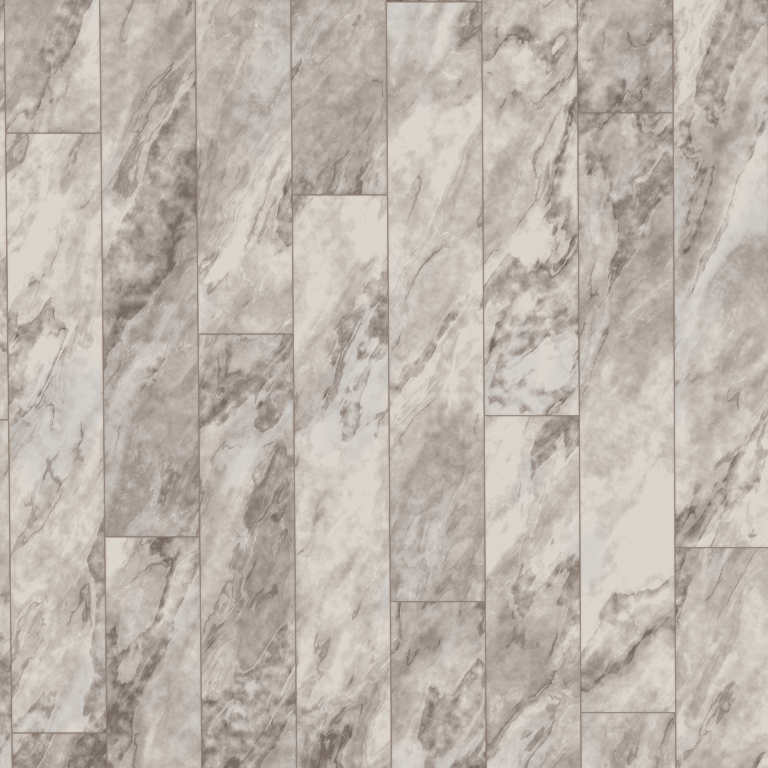
This texture is drawn by a Shadertoy shader. Its source:

```glsl
// Floor of tall stone planks in eight staggered columns with thin brown joints.
// Each plank samples its own part of a domain-warped noise field, stretched on
// a steep diagonal, that gives clouds, layered strata, dark bands and pale veins.

const float PLANK_WIDTH = 0.1239;
const float PLANK_LENGTH = 0.781;
const float FIRST_SEAM = 0.0107;
const float JOINT_HALF_WIDTH = 0.0009;

const vec3 CREAM = vec3(0.83, 0.80, 0.77);
const vec3 UMBER = vec3(0.49, 0.44, 0.41);
const vec3 COOL_GREY = vec3(0.79, 0.785, 0.78);
const vec3 JOINT = vec3(0.56, 0.49, 0.44);

// Joint position of each column, as a fraction of the plank length.
const float STAGGER[9] = float[9](
    0.70, 0.222, 0.895, 0.557, 0.325, 0.003, 0.693, 0.188, 0.913);

float hash(vec2 p) {
    return fract(sin(dot(p, vec2(127.1, 311.7))) * 43758.5453);
}

float noise(vec2 p) {
    vec2 i = floor(p), f = fract(p);
    f = f * f * (3.0 - 2.0 * f);
    return mix(mix(hash(i), hash(i + vec2(1, 0)), f.x),
               mix(hash(i + vec2(0, 1)), hash(i + vec2(1, 1)), f.x), f.y);
}

float fbm(vec2 p) {
    float sum = 0.0, weight = 0.5;
    for (int i = 0; i < 6; i++) {
        sum += weight * noise(p);
        p = mat2(1.6, 1.2, -1.2, 1.6) * p + 7.3;
        weight *= 0.5;
    }
    return sum;
}

// Thin line where a noise value crosses its middle.
float vein(float n, float width) {
    return 1.0 - smoothstep(0.0, width, abs(n - 0.5));
}

// Dark deposit: crisp on one side, fading out on the other.
float band(float n, float edge, float fade) {
    return smoothstep(edge, edge + 0.025, n)
         * (1.0 - smoothstep(edge + 0.03, edge + fade, n));
}

vec3 stone(vec2 p, vec2 plank) {
    vec2 seed = 40.0 * vec2(hash(plank + 3.1), hash(plank + 8.7));
    vec2 lean = mat2(0.88, 0.47, -0.47, 0.88) * p;
    vec2 q = lean * vec2(13.0, 5.0) + seed;

    // Warped coordinates shared by all layers
    vec2 warp = vec2(fbm(q + 1.7), fbm(q + 9.2)) - 0.5;
    vec2 flow = q + 2.6 * warp;
    float cloud = fbm(flow);
    float detail = fbm(q * 3.2 + 5.0 * warp + 4.0);
    float grit = fbm(p * 95.0 + seed);
    float patches = fbm(q * 0.9 + 1.5 * warp + 21.0);

    // Tone from 0 (cream) to 1 (umber)
    float tone = 0.19 + 0.12 * (hash(plank) - 0.5);
    tone += 1.05 * (cloud - 0.5) + 0.75 * (detail - 0.5) + 0.45 * (grit - 0.5);

    // Layered strata and rough dark bands
    float strata = 0.5 + 0.5 * sin(60.0 * cloud + 6.0 * detail);
    tone += 0.17 * (strata * strata - 0.35) * smoothstep(0.45, 0.6, patches);
    float deposit = band(fbm(flow * 0.75 + 13.0), 0.55, 0.17);
    tone += deposit * (0.30 + 0.9 * (grit - 0.4));
    float crust = vein(fbm(flow * 1.1 + 31.0), 0.035) * smoothstep(0.48, 0.6, detail);
    tone += 0.38 * crust;

    // Fine pale cracks, strongest in the darker stone
    float crack = vein(fbm(q * 1.6 + 2.0 * warp + 17.0), 0.009);
    tone -= 0.20 * crack * smoothstep(0.42, 0.56, cloud);

    // Fine surface grain
    tone += 0.10 * (noise(p * 330.0 + seed) - 0.5);

    vec3 color = mix(CREAM, UMBER, clamp(tone, -0.1, 1.05));
    float cool = smoothstep(0.54, 0.66, fbm(q * 1.3 + 47.0));
    return mix(color, COOL_GREY, 0.45 * cool * (1.0 - smoothstep(0.1, 0.5, tone)));
}

void mainImage(out vec4 fragColor, in vec2 fragCoord) {
    vec2 uv = fragCoord / iResolution.y;
    float pixel = 1.0 / iResolution.y;

    // Columns, skewed slightly more toward the left
    float skew = 0.0105 * (1.0 - 0.7 * uv.x) * (uv.y - 0.5);
    float across = (uv.x + skew - FIRST_SEAM) / PLANK_WIDTH;
    float column = floor(across);

    // Staggered planks along each column
    int slot = int(mod(column + 1.0, 9.0));
    float along = (1.0 - uv.y) / PLANK_LENGTH - STAGGER[slot];
    float row = floor(along);
    vec2 cell = vec2(across - column, 1.0 - (along - row));
    vec2 size = vec2(PLANK_WIDTH, PLANK_LENGTH);

    vec3 color = stone(cell * size, vec2(column, row));

    // Joints with a faint soft shadow
    vec2 border = min(cell, 1.0 - cell) * size;
    float edge = min(border.x, border.y);
    float joint = 1.0 - smoothstep(JOINT_HALF_WIDTH - 0.5 * pixel,
                                   JOINT_HALF_WIDTH + 0.5 * pixel, edge);
    color *= 1.0 - 0.05 * (1.0 - smoothstep(0.0, 0.004, edge));
    fragColor = vec4(mix(color, JOINT, 0.8 * joint), 1.0);
}
```
